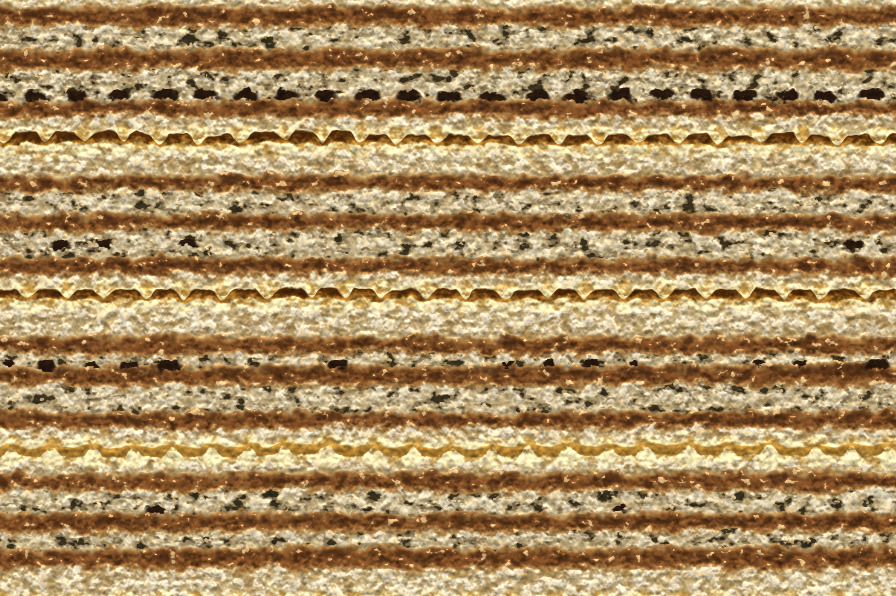
Write a WebGL 1 fragment shader that draws this texture.

```glsl
precision highp float;
// Stacked toasted wafers: ragged brown sheets, porous crumb and scalloped golden gaps.
uniform vec2 u_resolution;

vec2 hash2(vec2 p) {
  p = vec2(dot(p, vec2(127.1, 311.7)), dot(p, vec2(269.5, 183.3)));
  return fract(sin(p) * 43758.5) * 2.0 - 1.0;
}

float gradientNoise(vec2 p) {
  vec2 i = floor(p), f = fract(p);
  vec2 w = f * f * f * (f * (f * 6.0 - 15.0) + 10.0);
  float a = dot(hash2(i), f);
  float b = dot(hash2(i + vec2(1, 0)), f - vec2(1, 0));
  float c = dot(hash2(i + vec2(0, 1)), f - vec2(0, 1));
  float d = dot(hash2(i + vec2(1, 1)), f - vec2(1, 1));
  return mix(mix(a, b, w.x), mix(c, d, w.x), w.y);
}

float fbm(vec2 p) {
  float sum = 0.0, amp = 0.75;
  for (int i = 0; i < 3; i++) {
    sum += amp * gradientNoise(p);
    p = p * 2.03 + 7.1;
    amp *= 0.6;
  }
  return sum;
}

// Soft band around zero: 1 inside the half width, 0 outside.
float band(float d, float halfWidth, float soft) {
  return 1.0 - smoothstep(halfWidth - soft, halfWidth + soft, abs(d));
}

void main() {
  vec2 p = gl_FragCoord.xy / u_resolution.y;
  float aa = 1.2 / u_resolution.y;
  float coarse = fbm(p * vec2(24.0, 30.0));
  float grain = fbm(p * vec2(50.0, 60.0) + 31.0);
  float speck = gradientNoise(p * 105.0 + 9.0);
  // Light from above on the bumpy cut face
  float relief = grain - fbm((p + vec2(0.0, 0.005)) * vec2(50.0, 60.0) + 31.0);

  // Depth from the top, split into stacks of 0.26
  float depth = 1.0 - p.y + 0.004 * gradientNoise(p * vec2(4.0, 2.0));
  float stack = (depth - 0.235) / 0.26;
  float layer = floor(stack);
  float h = fract(stack) * 0.26;
  float rough = h + 0.014 * coarse + 0.013 * grain;

  // Uneven heights of the three browned sheets in each stack
  vec3 sheets = layer < 0.0 ? vec3(0.053, 0.125, 0.208)
              : layer < 1.0 ? vec3(0.073, 0.139, 0.212)
              : layer < 2.0 ? vec3(0.084, 0.135, 0.210)
                            : vec3(0.053, 0.122, 0.182);

  // Pale crumb with tan hollows
  vec3 color = mix(vec3(0.76, 0.66, 0.46), vec3(0.93, 0.88, 0.77),
                   smoothstep(-0.2, 0.2, grain + 0.3 * coarse));
  float tan1 = smoothstep(0.08, 0.25, fbm(p * vec2(30.0, 42.0) + 83.0));
  color = mix(color, vec3(0.62, 0.49, 0.27), 0.7 * tan1);

  // Grey-green pores, deepest between the sheets
  float inner = smoothstep(sheets.x - 0.012, sheets.x + 0.012, h)
              * (1.0 - smoothstep(sheets.z - 0.014, sheets.z + 0.006, h));
  float pores = fbm(p * vec2(36.0, 50.0) + 57.0) + 0.15 * speck;
  color = mix(color, vec3(0.80, 0.75, 0.62), 0.4 * inner);
  color = mix(color, vec3(0.52, 0.44, 0.30), smoothstep(0.02, 0.14, pores) * (0.2 + 0.6 * inner));
  color = mix(color, vec3(0.21, 0.18, 0.11), inner * smoothstep(0.17, 0.29, pores));

  // Browned sheets with worn pale edges and a charred core
  for (int i = 0; i < 3; i++) {
    float center = i == 0 ? sheets.x : i == 1 ? sheets.y : sheets.z;
    float width = 0.0165 + 0.002 * hash2(vec2(layer, float(i))).x
                + 0.006 * gradientNoise(p * vec2(9.0, 3.0) + float(i));
    float d = rough - center;
    vec3 toast = mix(vec3(0.69, 0.51, 0.28), vec3(0.49, 0.29, 0.13), band(d, width - 0.006, 0.005));
    toast = mix(toast, vec3(0.31, 0.17, 0.07), band(d + 0.002, 0.009, 0.008) * smoothstep(-0.2, 0.3, coarse - grain));
    color = mix(color, toast, 0.95 * band(d, width, 0.003));
  }

  // Pale crumbs scattered over the sheets
  color = mix(color, vec3(0.85, 0.73, 0.52), 0.75 * smoothstep(0.24, 0.36, grain + 0.2 * speck));

  // Row of hollow flutes: regular in the top stack, broken further down
  float holeHeight = layer < 0.0 ? 0.185 : layer < 1.0 ? 0.173 : layer < 2.0 ? 0.115 : 0.098;
  float holeShare = layer < 0.0 ? 1.0 : layer == 1.0 ? 0.6 : 0.2;
  float along = p.x * 14.3 + 0.35 * layer;
  vec2 chance = hash2(vec2(floor(along), layer + 5.0));
  vec2 hole = vec2((fract(along) - 0.5 + 0.08 * chance.y) / 14.3, h - holeHeight - 0.002 * chance.y);
  hole += 0.014 * vec2(coarse, grain);
  vec2 holeSize = vec2(0.019 + 0.5 * hole.y, 0.0085) * (layer < 0.0 ? 1.0 : 0.7 + 0.25 * chance.y);
  float holeEdge = (length(pow(abs(hole / holeSize), vec2(1.5))) - 1.0) * 0.006;
  float present = step(chance.x * 0.5 + 0.5, holeShare);
  color = mix(color, vec3(0.15, 0.09, 0.05), present * (1.0 - smoothstep(-aa, aa, holeEdge)));

  // Scalloped gaps between the stacks; the third one is turned over
  float gapId = floor(stack + 0.5);
  float g = (fract(stack + 0.5) - 0.5) * 0.26 + 0.006 * coarse + 0.005 * grain;
  float lip = gapId == 2.0 ? -g : g;
  float wear = gradientNoise(vec2(p.x * 7.0, gapId * 3.7 + 0.4));
  float phase = p.x * 14.9 + 0.37 * gapId + 0.4 * wear;
  float wave = cos(6.2832 * phase);
  float tooth = smoothstep(0.4, 1.0, abs(fract(phase) - 0.5) * 2.0);
  float upper = -0.010 + 0.016 * tooth + (gapId == 0.0 ? 0.014 : 0.004) * wear;
  float lower = 0.008 + 0.003 * wave + 0.006 * wear;

  // Lumpy cream rims, golden in the folds
  vec3 rim = mix(vec3(0.78, 0.60, 0.28), vec3(0.97, 0.91, 0.70),
                 smoothstep(-0.3, 0.25, grain + 0.25 * wave * sign(g) + 0.15));
  color = mix(color, rim, 0.9 * band(g - 0.002, 0.021 + 0.005 * wave, 0.006));

  // Hollow falls from dark brown shade to a golden floor
  vec3 hollow = mix(vec3(0.30, 0.16, 0.04), vec3(0.72, 0.50, 0.18), smoothstep(-0.006, 0.011, lip + 0.012 * grain));
  hollow = mix(hollow, vec3(0.76, 0.58, 0.24), gapId == 2.0 ? 0.7 : 0.0);
  color = mix(color, hollow, smoothstep(upper - aa, upper + aa, lip) * (1.0 - smoothstep(lower - aa, lower + aa, lip)));

  // Baked surface relief
  color *= 1.0 + 0.5 * relief + 0.38 * speck;
  gl_FragColor = vec4(clamp(color, 0.0, 1.0), 1.0);
}
```
